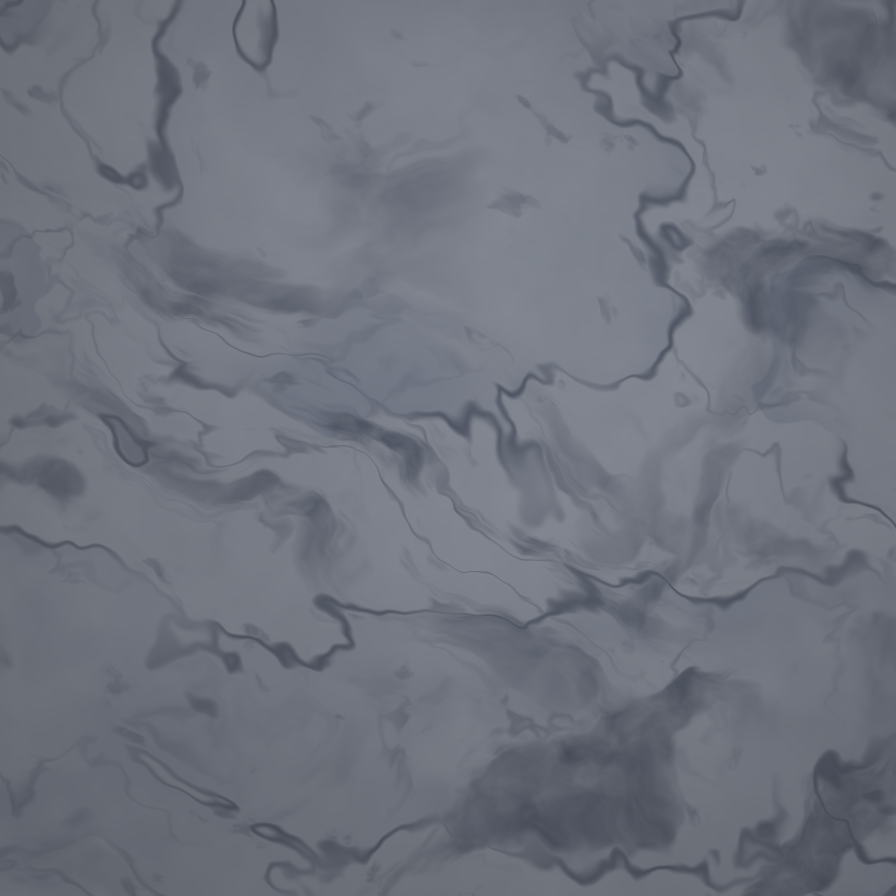
A WebGL 1 fragment shader for this texture:

```glsl
precision highp float;
// Polished blue-grey marble with ragged veins, slanted streaks and cloudy patches.
uniform vec2 u_resolution;

#define PALE vec3(0.500, 0.520, 0.560)
#define DARK vec3(0.275, 0.298, 0.355)
#define HAZE vec3(0.385, 0.412, 0.478)
#define FALL_DIR vec2(0.88, -0.475)
#define RISE_DIR vec2(0.80, 0.60)
#define WARP 0.11
#define VEIN_WIDTH 0.042
#define VIGNETTE 0.19

vec2 hash2(vec2 p) {
  vec3 q = fract(p.xyx * vec3(0.1031, 0.1030, 0.0973));
  q += dot(q, q.yzx + 33.33);
  return fract((q.xx + q.yz) * q.zy);
}

float corner(vec2 cell, vec2 offset) {
  return dot(hash2(cell) * 2.0 - 1.0, offset);
}

// Gradient noise, roughly -0.6 to 0.6
float noise(vec2 p) {
  vec2 i = floor(p), f = p - i;
  vec2 u = f * f * f * (f * (f * 6.0 - 15.0) + 10.0);
  vec2 e = vec2(1.0, 0.0);
  return mix(mix(corner(i, f), corner(i + e, f - e), u.x),
             mix(corner(i + e.yx, f - e.yx), corner(i + e.xx, f - e.xx), u.x), u.y);
}

float fbm(vec2 p) {
  float sum = 0.0, amp = 1.0;
  for (int i = 0; i < 5; i++) {
    sum += amp * noise(p);
    p = mat2(1.6, 1.2, -1.2, 1.6) * p + 17.3;
    amp *= 0.5;
  }
  return sum;
}

// Coordinates along and across a direction
vec2 align(vec2 p, vec2 dir) {
  return vec2(dot(p, dir), dot(p, vec2(-dir.y, dir.x)));
}

float line(float field, float width) {
  return 1.0 - smoothstep(0.0, width, abs(field));
}

void main() {
  vec2 uv = gl_FragCoord.xy / u_resolution;
  vec2 p = uv + WARP * vec2(fbm(uv * 3.0 + 11.7), fbm(uv * 3.0 + 49.2));
  vec2 fall = align(p, FALL_DIR);
  vec2 rise = align(p, RISE_DIR);

  // Where the stone is busy, and where it stays calm
  float activity = smoothstep(-0.18, 0.22, noise(uv * 3.2 + 23.6));
  float mottle = 0.72 + 0.7 * fbm(p * 22.0 + 5.0);

  // Band of long, tapering streaks through the centre
  vec2 band = align(uv - vec2(0.42, 0.48), FALL_DIR) / vec2(0.36, 0.14);
  float bandMask = exp(-dot(band * band, band * band));
  float streakField = fbm(fall * vec2(4.0, 15.0) + 31.0);
  float streaks = smoothstep(0.03, 0.34, streakField) * bandMask;
  float threads = line(fbm(fall * vec2(2.5, 9.0) + 71.0), 0.05) * bandMask;

  // Cloudy patches: falling ones everywhere, rising ones at the lower right
  float outside = 1.0 - 0.7 * bandMask;
  float patches = smoothstep(0.10, 0.34, fbm(fall * vec2(4.0, 7.0) + 3.4));
  patches *= activity * outside;
  float lowerRight = smoothstep(0.1, 0.5, uv.x - uv.y);
  float risers = smoothstep(0.06, 0.30, fbm(rise * vec2(4.0, 9.0) + 60.0)) * lowerRight;

  // Ragged main veins with a bluish haze along one side
  float veinField = fbm(fall * vec2(2.0, 3.2) + 14.5);
  float breaks = smoothstep(-0.22, 0.15, noise(uv * 5.0 + 80.0));
  float veins = line(veinField, VEIN_WIDTH) * breaks;
  float haze = smoothstep(0.0, 0.02, veinField) * (1.0 - smoothstep(0.04, 0.34, veinField));
  haze *= 0.25 + 0.75 * activity;

  // Finer branching veins and small flecks
  float branches = line(fbm(p * 5.0 + 91.0), 0.06) * activity * outside;
  float flecks = smoothstep(0.30, 0.55, fbm(fall * vec2(13.0, 20.0) + 42.0));

  float ink = max(max(streaks * 0.95, threads * 0.55), max(patches, risers) * 0.8);
  ink = max(ink * mottle, veins * (0.6 + 0.3 * mottle));
  ink = max(ink, max(branches * 0.5, flecks * 0.45) * mottle);

  // Colour: clouded pale ground, haze, dark veins, then dim corners
  float cloud = 0.022 * fbm(uv * 4.0 + 37.0) + 0.010 * fbm(uv * 24.0 + 8.0);
  vec3 color = mix(PALE + cloud, HAZE, haze * 0.42);
  color = mix(color, DARK, clamp(ink, 0.0, 1.0) * 0.9);
  float dim = smoothstep(0.1, 0.85, length(uv - vec2(0.58, 0.62)));
  gl_FragColor = vec4(color * (1.0 - VIGNETTE * dim), 1.0);
}
```
